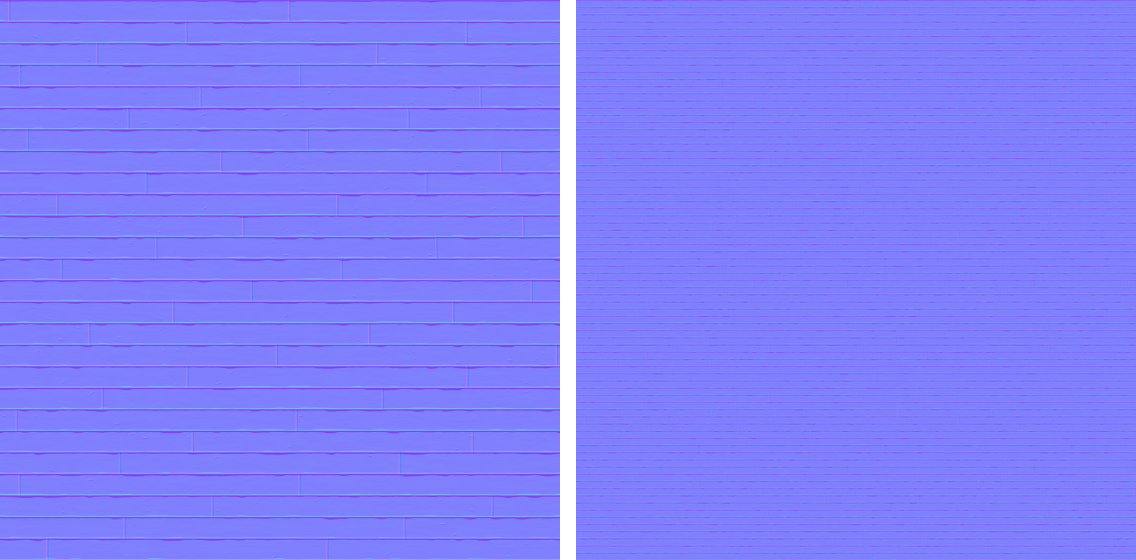
Left, the tile; right, the same tile 3 across and 3 down.
Give the GLSL for this texture map, as a Shadertoy shader.

```glsl
const float ROWS = 26.0;
const float PLANKS_PER_ROW = 2.0;

float hash(vec2 p) {
    return fract(sin(dot(p, vec2(127.1, 311.7))) * 43758.5);
}

// Value noise whose lattice wraps after the given number of cells
float wrapNoise(vec2 p, vec2 period) {
    vec2 cell = floor(p);
    vec2 f = fract(p);
    f = f * f * (3.0 - 2.0 * f);
    vec2 lo = mod(cell, period);
    vec2 hi = mod(cell + 1.0, period);
    return mix(mix(hash(lo), hash(vec2(hi.x, lo.y)), f.x),
               mix(hash(vec2(lo.x, hi.y)), hash(hi), f.x), f.y);
}

// One-sided bevel strip starting at distance zero
float bevel(float d, float width) {
    return smoothstep(0.0, 0.4 * width, d)
         * (1.0 - smoothstep(0.8 * width, 1.4 * width, d));
}

// Uneven widening along a plank edge
float edgeWear(float x, float seed) {
    float broad = wrapNoise(vec2(x * 44.0, seed), vec2(44.0, 97.0));
    float fine = wrapNoise(vec2(x * 130.0, seed + 31.0), vec2(130.0, 97.0));
    return smoothstep(0.55, 1.0, broad) * 0.9 + fine * 0.3;
}

// Long grooves between rows; p.y runs downward
float rowTilt(vec2 p, float row) {
    float below = fract(p.y * ROWS) / ROWS;
    float above = 1.0 / ROWS - below;
    float upperWidth = 0.0021 * (0.85 + edgeWear(p.x, row));
    float lowerWidth = 0.0018 * (0.85 + 0.6 * edgeWear(p.x, row + 40.0));
    return 0.42 * bevel(above, lowerWidth) - 0.55 * bevel(below, upperWidth);
}

// Short butt joints, staggered by about a third of a plank per row
float jointTilt(vec2 p, float row) {
    float stagger = 0.008 - 0.3148 * row + 0.07 * (hash(vec2(row, 5.0)) - 0.5);
    float along = p.x * PLANKS_PER_ROW - stagger;
    float d = (fract(along + 0.5) - 0.5) / PLANKS_PER_ROW;
    float wobble = wrapNoise(vec2(row, p.y * ROWS * 7.0), vec2(ROWS, ROWS * 7.0));
    d += (wobble - 0.5) * 0.0007;
    return 0.3 * (bevel(-d, 0.0021) - bevel(d, 0.0021));
}

// Fine fibres stretched along the planks
vec2 grainTilt(vec2 p) {
    float bend = wrapNoise(p * vec2(14.0, 52.0), vec2(14.0, 52.0));
    float fibre = wrapNoise(vec2(p.x * 18.0, p.y * 260.0 + bend * 3.0), vec2(18.0, 260.0));
    float pore = wrapNoise(p * vec2(70.0, 390.0), vec2(70.0, 390.0));
    return vec2((pore - 0.5) * 0.012, (fibre - 0.5) * 0.035 + (pore - 0.5) * 0.025);
}

// Sparse small dents, at most one per cell
vec2 dentTilt(vec2 p, vec2 cells, float density) {
    vec2 id = floor(p * cells);
    float present = step(hash(id + 17.0), density);
    vec2 center = 0.3 + 0.4 * vec2(hash(id + 3.0), hash(id + 59.0));
    vec2 offset = (fract(p * cells) - center) / cells;
    offset.y += offset.x * (hash(id + 83.0) - 0.5);
    vec2 size = vec2(mix(0.0014, 0.0042, hash(id + 29.0)), 0.0013);
    vec2 q = offset / size;
    float depth = mix(0.15, 0.6, hash(id + 71.0));
    return -present * depth * q * exp(-dot(q, q)) * vec2(size.y / size.x, 1.0);
}

vec3 surfaceColor(vec2 p) {
    p = fract(p);
    float row = floor(p.y * ROWS);
    vec2 tilt = grainTilt(p) + dentTilt(p, vec2(40.0, 2.0 * ROWS), 0.12);
    tilt += vec2(jointTilt(p, row), rowTilt(p, row));
    vec3 normal = normalize(vec3(tilt, 1.0));
    return (normal * 0.5 + 0.5) * vec3(1.0, 1.0, 0.993);
}

void mainImage(out vec4 fragColor, in vec2 fragCoord) {
    // Four samples per pixel smooth the thin grooves
    vec3 color = vec3(0.0);
    for (int i = 0; i < 4; i++) {
        vec2 jitter = vec2(float(i % 2), float(i / 2)) * 0.5 - 0.25;
        vec2 uv = (fragCoord + jitter) / iResolution.xy;
        color += surfaceColor(vec2(uv.x, 1.0 - uv.y));
    }
    fragColor = vec4(color * 0.25, 1.0);
}
```
